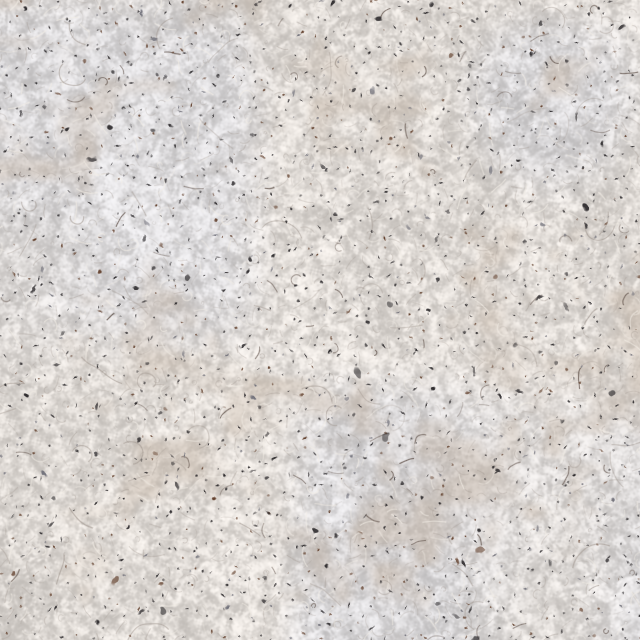
A Shadertoy shader for this texture:

```glsl
// Handmade pulp paper: mottled off-white sheet with dark flecks and curled fibres.

// Sheet colours
const vec3 PAPER = vec3(0.876, 0.857, 0.838);
const vec3 STAIN = vec3(0.76, 0.70, 0.64);
const vec3 COOL_TINT = vec3(0.975, 0.99, 1.02);

// Inclusion colours
const vec3 CHARCOAL = vec3(0.15, 0.14, 0.15);
const vec3 BARK = vec3(0.36, 0.22, 0.14);
const vec3 SLATE = vec3(0.42, 0.42, 0.46);
const vec3 PALE_FIBRE = vec3(0.95, 0.93, 0.90);
const vec3 GREY_FIBRE = vec3(0.62, 0.58, 0.55);
const vec3 DARK_FIBRE = vec3(0.34, 0.28, 0.25);

const float PULP_CONTRAST = 1.0;
const float STAIN_STRENGTH = 0.5;
const float EDGE_SOFTNESS = 0.0004;
const float TAU = 6.2831853;

float hash(vec2 p) {
    return fract(sin(dot(p, vec2(127.1, 311.7))) * 43758.5453);
}

float noise(vec2 p) {
    vec2 i = floor(p), f = fract(p);
    f = f * f * (3.0 - 2.0 * f);
    return mix(mix(hash(i), hash(i + vec2(1, 0)), f.x),
               mix(hash(i + vec2(0, 1)), hash(i + vec2(1, 1)), f.x), f.y);
}

// Noise centred on zero
float signedNoise(vec2 p) {
    return noise(p) - 0.5;
}

vec2 warp(vec2 p) {
    return vec2(signedNoise(p), signedNoise(p + 37.7));
}

mat2 rotation(float angle) {
    float c = cos(angle), s = sin(angle);
    return mat2(c, s, -s, c);
}

float coverage(float dist) {
    float edge = EDGE_SOFTNESS + 0.7 / iResolution.y;
    return 1.0 - smoothstep(-edge, edge, dist);
}

// Brightness variation of the matted pulp, from clouds down to grain
float pulp(vec2 uv) {
    vec2 p = uv + 0.016 * warp(uv * 38.0);
    float v = 0.06 * signedNoise(uv * 5.0)
            + 0.08 * signedNoise(rotation(0.5) * p * 24.0)
            + 0.14 * signedNoise(rotation(1.1) * p * 66.0)
            + 0.16 * signedNoise(rotation(1.9) * p * 140.0)
            + 0.11 * signedNoise(rotation(2.6) * uv * 270.0);
    return v - 2.2 * v * abs(v);
}

// Irregular elongated flecks, at most one per grid cell
void addFlecks(inout vec3 col, vec2 uv, float cells, float density, float radius, float seed) {
    vec2 home = floor(uv * cells);
    vec2 rough = radius * 0.9 * warp(uv * 0.8 / radius + seed);
    for (int k = 0; k < 9; k++) {
        vec2 cell = home + vec2(k % 3 - 1, k / 3 - 1);
        vec2 id = cell + seed;
        if (hash(id) > density) continue;
        vec2 centre = (cell + vec2(hash(id + 11.3), hash(id + 23.9))) / cells;
        vec2 p = rotation(TAU * hash(id + 31.1)) * (uv - centre + rough);
        float size = radius * mix(0.45, 1.15, hash(id + 43.7));
        float stretch = mix(1.0, 2.1, pow(hash(id + 53.3), 2.0));
        p *= vec2(1.0 / stretch, sqrt(stretch));
        float kind = hash(id + 61.9);
        vec3 tint = kind < 0.66 ? CHARCOAL : kind < 0.86 ? BARK : SLATE;
        float opacity = mix(0.45, 0.95, hash(id + 71.3));
        col = mix(col, tint, opacity * coverage(length(p) - size));
    }
}

// Fibres drawn as circular arcs, from nearly straight to almost looped
void addFibres(inout vec3 col, vec2 uv, float cells, float density, float halfLength,
               float width, vec3 tint, float opacity, float seed) {
    vec2 home = floor(uv * cells);
    vec2 wiggle = 0.12 * halfLength * warp(uv * 1.6 / halfLength + seed);
    for (int k = 0; k < 9; k++) {
        vec2 cell = home + vec2(k % 3 - 1, k / 3 - 1);
        vec2 id = cell + seed;
        if (hash(id) > density) continue;
        vec2 centre = (cell + vec2(hash(id + 13.1), hash(id + 29.3))) / cells;
        vec2 p = rotation(TAU * hash(id + 37.9)) * (uv - centre + wiggle);
        float halfAngle = 0.15 + 2.3 * pow(hash(id + 47.1), 3.0);
        float r = halfLength * mix(0.35, 1.0, hash(id + 59.7)) / halfAngle;
        p = vec2(abs(p.x), p.y + r);
        vec2 tip = vec2(sin(halfAngle), cos(halfAngle));
        float d = tip.y * p.x > tip.x * p.y ? length(p - r * tip) : abs(length(p) - r);
        float strength = opacity * mix(0.4, 1.0, hash(id + 67.3));
        col = mix(col, tint, strength * coverage(d - width));
    }
}

void mainImage(out vec4 fragColor, in vec2 fragCoord) {
    vec2 uv = fragCoord / iResolution.y;

    // Sheet: pulp, cool clouds and warm stains
    vec3 col = PAPER + PULP_CONTRAST * pulp(uv);
    col *= mix(vec3(1.0), COOL_TINT, smoothstep(0.45, 0.8, noise(uv * 3.5 + 8.0)));
    float stain = 0.65 * noise(uv * 8.0 + 4.0) + 0.35 * noise(uv * 30.0 + 9.0);
    col = mix(col, STAIN, STAIN_STRENGTH * smoothstep(0.58, 0.92, stain));

    // Matted wisps and longer fibres
    addFibres(col, uv, 40.0, 0.65, 0.012, 0.0007, GREY_FIBRE, 0.40, 3.0);
    addFibres(col, uv, 30.0, 0.60, 0.018, 0.0009, PALE_FIBRE, 0.65, 101.0);
    addFibres(col, uv, 11.0, 0.45, 0.040, 0.0008, GREY_FIBRE, 0.65, 211.0);
    addFibres(col, uv, 16.0, 0.28, 0.016, 0.0007, DARK_FIBRE, 0.85, 307.0);

    // Flecks from dust to chips
    addFlecks(col, uv, 64.0, 0.45, 0.0016, 401.0);
    addFlecks(col, uv, 25.0, 0.36, 0.0029, 503.0);
    addFlecks(col, uv, 9.0, 0.36, 0.0054, 601.0);

    fragColor = vec4(clamp(col, 0.0, 1.0), 1.0);
}
```
